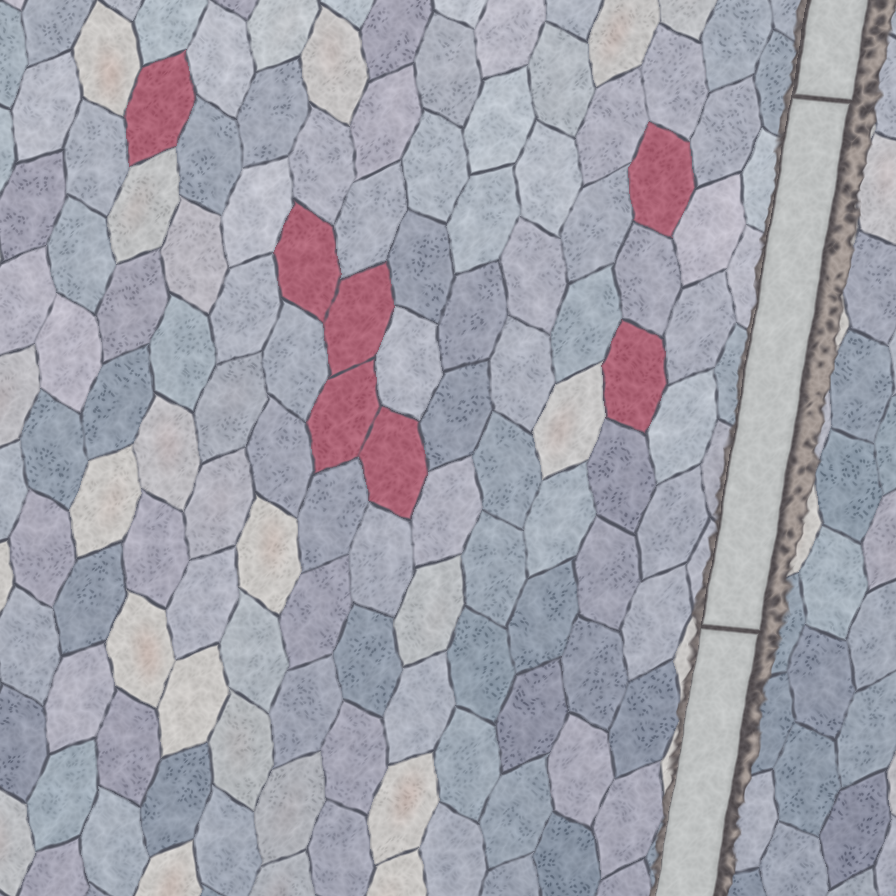
Write a WebGL 1 fragment shader that draws this texture.

```glsl
precision highp float;
// Interlocking zigzag pavers in leaning columns, crossed by a slab kerb in a dirt seam.
// A skewed lattice gives each paver an id; triangle waves and slanted joints cut its
// outline, while hashes, layered sines and cellular noise vary tone and wear.

uniform vec2 u_resolution;

const vec2 ORIGIN = vec2(0.344, 0.294);      // centre of paver (0,0), y downwards
const vec2 COLUMN_STEP = vec2(0.0632, 0.0026);
const vec2 ROW_STEP = vec2(-0.0150, 0.1094);
const float ZIGZAG = 0.125;                  // side kink, in columns
const float KINK_PHASE = 0.09;               // where the sides bulge, in rows
const float JOINT_SLANT = 0.27;              // end joint slope, rows per column
const float JOINT_HALF = 0.0008;
const float PALE_SHARE = 0.24;
const float KERB_LEFT = 0.901;
const float KERB_LEAN = 0.17;
const float KERB_WIDTH = 0.068;
const float SLAB_LENGTH = 0.592;
const float FIRST_SLAB_JOINT = 0.107;

const vec3 SLATE = vec3(0.50, 0.535, 0.605);
const vec3 LIGHT_GREY = vec3(0.75, 0.76, 0.80);
const vec3 PALE = vec3(0.80, 0.79, 0.78);
const vec3 PEACH = vec3(0.78, 0.70, 0.67);
const vec3 ROSE = vec3(0.68, 0.395, 0.465);
const vec3 GROUT = vec3(0.31, 0.32, 0.365);
const vec3 SLAB = vec3(0.755, 0.765, 0.765);
const vec3 SOIL = vec3(0.34, 0.32, 0.33);
const vec3 SAND = vec3(0.65, 0.61, 0.59);

float hash(vec2 p) {
  return fract(sin(dot(p, vec2(127.1, 311.7))) * 4375.85);
}

// Distance to the nearest scattered point
float cellular(vec2 p) {
  vec2 base = floor(p);
  float nearest = 2.0;
  for (int j = -1; j <= 1; j++) {
    for (int i = -1; i <= 1; i++) {
      vec2 cell = base + vec2(float(i), float(j));
      vec2 point = cell + vec2(hash(cell), hash(cell + 37.3));
      nearest = min(nearest, distance(p, point));
    }
  }
  return nearest;
}

vec2 wobble(vec2 p) {
  return sin(p.yx * vec2(29.0, 24.0) + vec2(0.4, 2.1))
       + 0.5 * sin(p.yx * vec2(83.0, 71.0) + p * 40.0)
       + 0.25 * sin(p.yx * vec2(211.0, 193.0) + p * 97.0);
}

float triangle(float t) {
  return 4.0 * abs(fract(t) - 0.5) - 1.0;
}

// Zigzag boundary between columns k and k + 1
float columnSide(float k, float v) {
  float phase = mod(k, 2.0) < 0.5 ? KINK_PHASE : 0.5 - KINK_PHASE;
  return k + 0.5 + ZIGZAG * triangle(v - phase);
}

// A diagonal run of four rose pavers and a few sparse single ones
float isRose(vec2 id) {
  bool run = abs(id.y - id.x) < 0.6 && abs(id.x - 1.0) < 1.1;
  bool single = mod(id.x + 3.0, 9.0) < 0.5 && mod(ceil(id.y), 2.0) > 0.5
             && id.y > -2.0 && id.y < 0.25 * id.x;
  return run || single ? 1.0 : 0.0;
}

vec3 paving(vec2 p, float grain, float mottle, float blotch, float aa) {
  // Lattice coordinates
  vec2 q = p - ORIGIN + 0.0018 * wobble(p);
  float area = COLUMN_STEP.x * ROW_STEP.y - COLUMN_STEP.y * ROW_STEP.x;
  float u = (q.x * ROW_STEP.y - q.y * ROW_STEP.x) / area;
  float v = (q.y * COLUMN_STEP.x - q.x * COLUMN_STEP.y) / area;

  // Paver id and distance to its joints
  float col = floor(u + 0.5);
  col += step(columnSide(col, v), u) - step(u, columnSide(col - 1.0, v));
  float odd = mod(col, 2.0);
  float slant = JOINT_SLANT * (0.8 + 0.4 * hash(vec2(col, 8.0)));
  float along = v - 0.5 * odd - (1.0 - 2.0 * odd) * slant * (u - col);
  along += 0.06 * (hash(vec2(col, 5.0)) - 0.5);
  float row = floor(along + 0.5);
  vec2 id = vec2(col, row + 0.5 * odd);
  vec2 local = vec2(u - col, along - row);
  float side = min(u - columnSide(col - 1.0, v), columnSide(col, v) - u) * COLUMN_STEP.x * 0.95;
  float end = (0.5 - abs(local.y)) * ROW_STEP.y * 0.9;
  float edge = min(side, end);

  // Stone tone, stains and pits
  float tone = hash(id + 11.0);
  float pale = smoothstep(1.0 - PALE_SHARE, 0.95, hash(id + 3.7));
  float rose = isRose(id);
  float light = 0.22 + 0.55 * tone + 0.40 * (0.75 - p.y) + 0.25 * (blotch - 0.45);
  vec3 stone = mix(SLATE, LIGHT_GREY, clamp(light, 0.0, 1.05));
  stone += 0.02 * (hash(id + 23.0) - 0.5) * vec3(-1.6, 1.0, 0.3);
  vec2 stainCentre = 0.3 * (vec2(hash(id + 51.0), hash(id + 61.0)) - 0.5);
  float stain = smoothstep(0.40, 0.0, length(local - stainCentre)) * hash(id + 41.0);
  stone = mix(stone, mix(PALE, PEACH, 0.8 * stain), pale);
  stone = mix(stone, ROSE, rose);
  float pits = smoothstep(0.38, 0.10, grain) * smoothstep(0.55, 0.2, blotch);
  stone -= 0.10 * pits * (1.2 - tone) * (1.0 - 0.7 * max(pale, rose));
  stone += 0.08 * (mottle - 0.5) + 0.07 * (grain - 0.5);
  stone += 0.02 * smoothstep(0.008, 0.003, edge);

  // Soft joints that fade in places; cross joints are the darker ones
  float worn = smoothstep(0.15, 0.70, mottle + 0.35 * (hash(id + 7.0) - 0.5));
  float halfWidth = JOINT_HALF * (0.4 + 1.2 * worn);
  float joint = 1.0 - smoothstep(halfWidth - 0.0008, halfWidth + 0.0018 + 0.5 * aa, edge);
  float strength = end < side ? mix(0.70, 1.0, worn) : mix(0.35, 0.90, worn);
  return mix(stone, GROUT, joint * strength);
}

void main() {
  vec2 p = gl_FragCoord.xy / u_resolution;
  p.y = 1.0 - p.y;
  float aa = 1.0 / min(u_resolution.x, u_resolution.y);
  vec2 warped = p + 0.003 * wobble(p * 2.3);
  float grain = cellular(warped * 150.0);
  float mottle = cellular(warped * 58.0 + 9.0);
  float blotch = cellular(warped * 27.0 + 4.0);
  vec3 color = paving(p, grain, mottle, blotch, aa);

  // Dirt seam, wider on the right and narrowing downwards
  vec2 rough = wobble(p * 1.7);
  float across = (p.x + KERB_LEAN * p.y - KERB_LEFT) * 0.986 + 0.0007 * rough.x;
  float seamRight = KERB_WIDTH + mix(0.034, 0.016, p.y) + 0.004 * rough.y;
  float seam = min(across + 0.006 + 0.002 * rough.y, seamRight - across) + 0.008 * (mottle - 0.5);
  float sandy = smoothstep(0.05, 0.55, mottle + 0.12 * rough.y);
  sandy *= smoothstep(KERB_WIDTH - 0.001, KERB_WIDTH + 0.009, across) + 0.6 * step(across, 0.0);
  sandy *= 0.35 + 0.65 * smoothstep(0.0, 0.006, seam);
  vec3 dirt = mix(SOIL, SAND, sandy) + 0.10 * (grain - 0.5);
  color = mix(color, dirt, smoothstep(-0.001 - aa, 0.001 + aa, seam));

  // Kerb slabs
  float slabPos = (p.y - 0.1 * across - FIRST_SLAB_JOINT) / SLAB_LENGTH;
  float shift = 0.004 * (hash(vec2(floor(slabPos), 2.0)) - 0.5);
  float slabEnd = (0.5 - abs(fract(slabPos) - 0.5)) * SLAB_LENGTH;
  float slabEdge = min(min(across - shift, KERB_WIDTH + shift - across), slabEnd);
  vec3 slab = SLAB + 0.05 * (mottle - 0.5) + 0.05 * (grain - 0.5);
  slab -= 0.06 * smoothstep(0.010, 0.002, slabEdge);
  color = mix(color, slab, smoothstep(0.002 - aa, 0.0032 + aa, slabEdge));

  gl_FragColor = vec4(clamp(color, 0.0, 1.0), 1.0);
}
```
